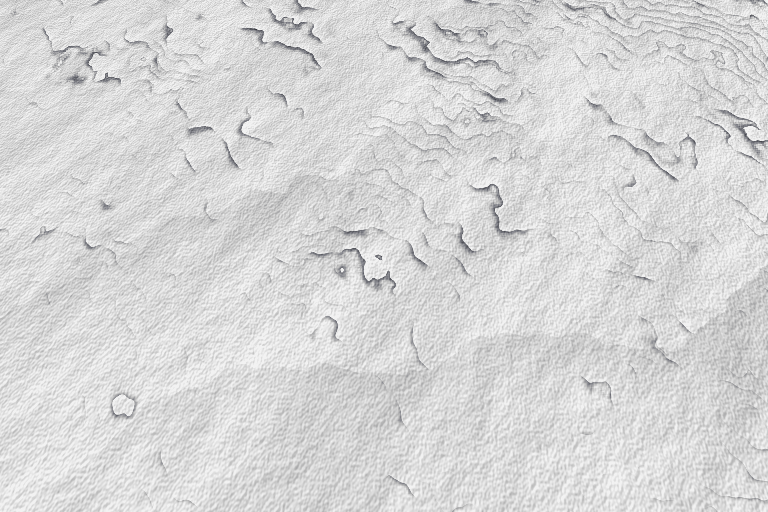
Write a Shadertoy shader that draws this texture.

```glsl
// Wind-carved snow seen at a slant: a pale, grainy crust with soft drifts.
// Gradient noise lit from the upper left gives the grain and brushed relief;
// warped contour levels give drift crests, broken ledges and fine ripples.

const float TAU = 6.28319;
const float HORIZON = 2.2;             // canvas heights above the lower edge
const float SNOW_SHADE = 0.868;
const float BRIGHTEST = 0.95;
const float HOLLOW_GAIN = 1.25;        // extra darkness of shaded relief
const float LIP_GLOW = 0.16;           // sunlit rim relative to shadow
const float BROAD_DEPTH = 0.036;
const float DRIFT_DEPTH = 0.075;
const float LEDGE_DEPTH = 0.50;
const float RIPPLE_DEPTH = 0.27;
const float DRIFT_WIDTH = 0.060;
const float LEDGE_WIDTH = 0.0062;
const float RIPPLE_WIDTH = 0.0042;
const vec2 LIGHT = vec2(-0.7, 0.71);
const vec2 BRUSH = vec2(0.71, 0.70);   // direction of the wind-brushed streaks
const vec2 LEDGE_NORMAL = vec2(0.54, 0.84);
const vec2 RIPPLE_NORMAL = vec2(0.46, 0.89);
const vec2 DRIFT_NORMAL = vec2(-0.24, 0.97);
const vec3 SHADOW_TINT = vec3(-0.01, -0.006, 0.02);
const int OCTAVES = 6;
const float RELIEF[OCTAVES] = float[OCTAVES](0.026, 0.030, 0.030, 0.032, 0.045, 0.105);

vec2 randomGradient(ivec2 cell) {
    uint h = uint(cell.x) * 1597334677u ^ uint(cell.y) * 3812015801u;
    h = (h ^ (h >> 15)) * 2246822519u;
    h ^= h >> 13;
    float angle = float(h & 65535u) * TAU / 65536.0;
    return vec2(cos(angle), sin(angle));
}

// Gradient noise, roughly -1 to 1
float noise(vec2 p) {
    vec2 cell = floor(p), f = p - cell;
    ivec2 c = ivec2(cell);
    vec2 u = f * f * f * (f * (f * 6.0 - 15.0) + 10.0);
    float a = dot(randomGradient(c), f);
    float b = dot(randomGradient(c + ivec2(1, 0)), f - vec2(1, 0));
    float d = dot(randomGradient(c + ivec2(0, 1)), f - vec2(0, 1));
    float e = dot(randomGradient(c + ivec2(1, 1)), f - vec2(1, 1));
    return 1.4 * mix(mix(a, b, u.x), mix(d, e, u.x), u.y);
}

// Side-lit relief: coarse octaves are stretched along the brush direction
float relief(vec2 p) {
    vec2 across = vec2(-BRUSH.y, BRUSH.x);
    vec2 brushed = vec2(dot(p, BRUSH), dot(p, across));
    vec2 light = vec2(dot(LIGHT, BRUSH), dot(LIGHT, across));
    float sum = 0.0, frequency = 7.0;
    for (int i = 0; i < OCTAVES; i++) {
        float stretch = mix(0.45, 1.0, float(i) / float(OCTAVES - 1));
        vec2 q = brushed * frequency * vec2(stretch, 1.0) + 17.3 * float(i);
        sum += RELIEF[i] * (noise(q) - noise(q + 0.45 * light));
        frequency *= 2.0;
    }
    return sum * (sum < 0.0 ? HOLLOW_GAIN : 1.0);
}

// Shadow under each whole level, with a bright lip above it (negative)
float stepShadow(float level, float width) {
    float slope = length(vec2(dFdx(level), dFdy(level))) * iResolution.y;
    slope = max(slope, 4.0);
    float phase = fract(level);
    float below = phase / slope / width, above = (1.0 - phase) / slope / width;
    float edge = smoothstep(0.0, 0.8 / iResolution.y, below * width);
    float fall = mix(exp(-below), exp(-below * below), 0.6);
    return mix(-LIP_GLOW, fall, edge) - LIP_GLOW * exp(-above);
}

void mainImage(out vec4 fragColor, in vec2 fragCoord) {
    vec2 uv = fragCoord / iResolution.y;
    float aspect = iResolution.x / iResolution.y;

    // Slanted ground: features shrink towards the top
    float depth = 1.7 / (HORIZON - uv.y);
    vec2 p = vec2((uv.x - 0.5 * aspect) * depth, 1.5 * depth) + 3.0;

    // Shared bends, from wide curves down to ragged edges
    float bend = noise(p * 3.0 + 5.1);
    float wiggle = noise(p * 9.0 + 2.7);
    float crumble = noise(p * 22.0 + 8.4);
    float ragged = noise(p * 55.0 + 3.9);

    // Long soft drifts
    float driftLevel = dot(p, DRIFT_NORMAL) * 2.6 + 0.6 * noise(p * 1.6)
                     + 0.10 * wiggle + 0.04 * crumble + 0.012 * ragged;
    float driftMask = smoothstep(-0.4, 0.5, noise(p * 1.9 + 31.0));
    float drift = stepShadow(-driftLevel, DRIFT_WIDTH) * driftMask;

    // Broken dark ledges, denser in the distance
    float breaks = noise(p * 15.0 + 40.2);
    float chips = noise(p * 34.0 + 71.5);
    float ledgeLevel = dot(p, LEDGE_NORMAL) * 13.0 + 1.2 * bend
                     + 0.75 * wiggle + 0.36 * crumble + 0.10 * ragged;
    float ledgeMask = smoothstep(0.12, 0.68, noise(p * 4.0 + 12.6)
                    + 0.5 * breaks + 0.25 * chips + 0.28 * (uv.y - 0.4));
    float ledge = stepShadow(-ledgeLevel, LEDGE_WIDTH * (0.4 + ledgeMask));

    // Fine flaky ripples, mostly on the right
    float rippleLevel = dot(p, RIPPLE_NORMAL) * 27.0 + 2.0 * bend
                      + 1.1 * wiggle + 0.6 * crumble + 0.2 * ragged;
    float rippleMask = smoothstep(0.0, 0.75, noise(p * 2.7 + 22.9)
                     + 0.5 * noise(p * 12.0 + 6.3) - 0.35 * chips
                     + 0.4 * (uv.x / aspect - 0.4));
    float ripple = stepShadow(-rippleLevel, RIPPLE_WIDTH);

    // Combine light and shadow
    float shadow = LEDGE_DEPTH * ledge * ledgeMask
                 + RIPPLE_DEPTH * ripple * rippleMask
                 + DRIFT_DEPTH * drift;
    float broad = BROAD_DEPTH * noise(p * 2.2 + 50.0);
    float shade = SNOW_SHADE + broad + relief(p) - shadow;
    shade = clamp(shade, 0.2, BRIGHTEST);
    vec3 color = vec3(shade) + SHADOW_TINT * smoothstep(0.75, 0.5, shade);
    fragColor = vec4(color, 1.0);
}
```
